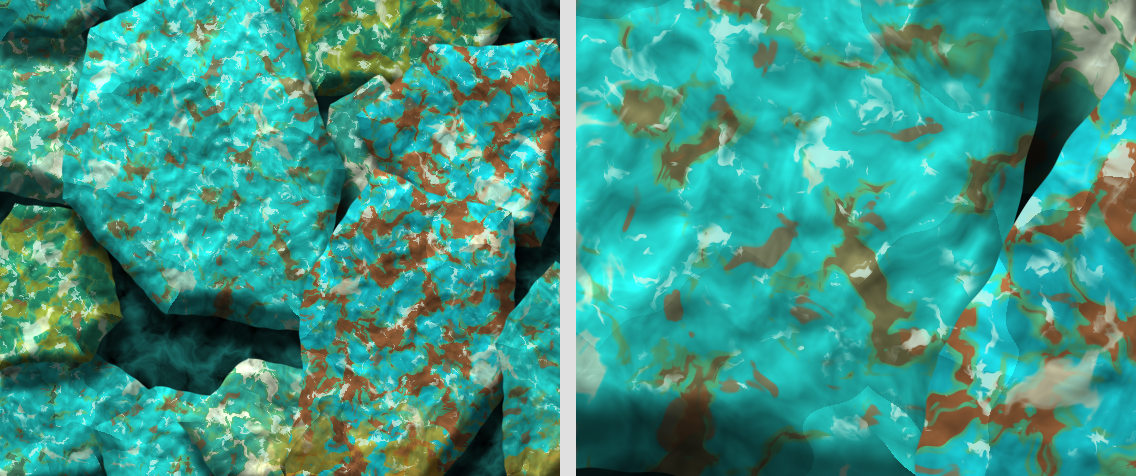
Left: the whole. Right: its middle third, enlarged.
Write a Shadertoy shader that draws this texture.

```glsl
// A sunlit heap of rough turquoise rocks with rust, ochre and cream mottling.

const float TAU = 6.2831853;
const int ROCKS = 13;
const int SIDES = 6;
const vec2 SUN = vec2(-0.3, 0.95);

const vec3 GAP = vec3(0.05, 0.21, 0.20);
const vec3 MOSS = vec3(0.37, 0.65, 0.39);
const vec3 RUST = vec3(0.57, 0.37, 0.22);
const vec3 OCHRE = vec3(0.70, 0.55, 0.12);
const vec3 CREAM = vec3(0.80, 0.86, 0.75);
const vec3 GLINT = vec3(0.82, 0.95, 0.90);

// Rocks from back to front: centre, half size, (tilt, kind)
const vec2 CENTRE[ROCKS] = vec2[](
    vec2(0.10, 0.11), vec2(0.35, 0.06), vec2(0.07, 0.76), vec2(0.09, 0.99),
    vec2(0.53, 0.97), vec2(0.80, 0.94), vec2(0.77, 0.67), vec2(0.09, 0.40),
    vec2(1.00, 0.71), vec2(0.57, 0.11), vec2(0.42, 0.67), vec2(0.86, 0.29),
    vec2(1.16, 0.20));
const vec2 HALF_SIZE[ROCKS] = vec2[](
    vec2(0.22, 0.16), vec2(0.15, 0.13), vec2(0.16, 0.21), vec2(0.13, 0.08),
    vec2(0.15, 0.12), vec2(0.22, 0.17), vec2(0.10, 0.16), vec2(0.16, 0.18),
    vec2(0.23, 0.21), vec2(0.16, 0.14), vec2(0.28, 0.39), vec2(0.23, 0.36),
    vec2(0.12, 0.24));
const vec2 TILT_KIND[ROCKS] = vec2[](
    vec2(0.2, 4.0), vec2(-0.1, 0.0), vec2(0.1, 3.0), vec2(0.1, 4.0),
    vec2(-0.3, 3.0), vec2(0.2, 2.0), vec2(-0.3, 3.0), vec2(0.1, 2.0),
    vec2(0.3, 1.0), vec2(0.2, 3.0), vec2(0.35, 0.0), vec2(-0.15, 1.0),
    vec2(-0.1, 0.0));

// Each kind: ground colour, patch colour, patch threshold in spreads of noise
const vec3 GROUND[5] = vec3[](
    vec3(0.14, 0.80, 0.77), vec3(0.10, 0.74, 0.77), vec3(0.14, 0.54, 0.40),
    vec3(0.20, 0.68, 0.60), vec3(0.12, 0.74, 0.72));
const vec3 MOTTLE[5] = vec3[](
    vec3(0.47, 0.47, 0.31), RUST, vec3(0.52, 0.60, 0.22), CREAM,
    vec3(0.25, 0.46, 0.36));
const float LIMIT[5] = float[](1.6, 0.5, 0.4, 0.8, 1.5);

vec2 hash2(vec2 p) {
    vec3 q = fract(p.xyx * vec3(0.1031, 0.1030, 0.0973));
    q += dot(q, q.yzx + 33.33);
    return fract((q.xx + q.yz) * q.zy);
}

mat2 turn(float a) { return mat2(cos(a), sin(a), -sin(a), cos(a)); }

// Cellular noise: distance to the nearest seed and the value of its cell
vec2 cell(vec2 p) {
    vec2 nearest = vec2(9.0, 0.0);
    for (int y = -1; y <= 1; y++)
    for (int x = -1; x <= 1; x++) {
        vec2 id = floor(p) + vec2(x, y);
        vec2 seed = hash2(id + 71.0);
        float d = length(id + seed - p);
        if (d < nearest.x) nearest = vec2(d, seed.x);
    }
    return nearest;
}

// Layered sines that bend straight outlines
vec2 wobble(vec2 p) {
    vec2 w = vec2(0.0);
    float gain = 0.5;
    for (int i = 0; i < 4; i++) {
        w += gain * sin(p.yx + vec2(1.7, 4.1) + w);
        p = turn(0.9) * p * 2.1;
        gain *= 0.55;
    }
    return w;
}

// Layered cellular noise, about zero mean and unit spread
float grain(vec2 p) {
    p += 0.4 * wobble(p * 2.0);
    float sum = 0.0, gain = 0.5;
    for (int i = 0; i < 4; i++) {
        sum += gain * cell(p).x;
        p = turn(0.7) * p * 2.07 + 5.3;
        gain *= 0.52;
    }
    return (sum / 0.965 - 0.42) / 0.105;
}

// Signed distance to a jittered convex polygon and the normal of its nearest side
vec3 rock(vec2 p, vec2 size, float tilt, float seed) {
    mat2 spin = turn(-tilt);
    vec2 q = spin * p;
    vec3 side = vec3(-9.0, 0.0, 1.0);
    for (int i = 0; i < SIDES; i++) {
        vec2 rnd = hash2(vec2(float(i) + 3.0, seed * 7.0 + 11.0));
        float a = (float(i) + 0.6 * rnd.x) * TAU / float(SIDES);
        vec2 n = vec2(cos(a), sin(a)) / size;
        float d = (dot(q, n) - 0.86 - 0.14 * rnd.y) / length(n);
        if (d > side.x) side = vec3(d, normalize(n * spin));
    }
    return side;
}

// Mottled colour: ground, mossy rim, patches, cream and rust spots
vec3 mineral(vec2 p, int kind, float seed) {
    vec2 q = p + seed * 3.7;
    float mottle = grain(q * 17.0), spots = grain(q * 11.0 + 40.0);
    float limit = LIMIT[kind];
    vec3 c = GROUND[kind] * (0.97 + 0.06 * spots);
    c = mix(c, MOSS, 0.75 * smoothstep(limit - 0.9, limit - 0.1, mottle));
    c = mix(c, MOTTLE[kind] * (0.96 + 0.08 * spots), smoothstep(limit, limit + 0.4, mottle));
    c = mix(c, CREAM, 0.75 * smoothstep(1.6, 2.2, spots));
    c = mix(c, RUST, 0.7 * smoothstep(1.6, 2.0, -spots));
    float stain = smoothstep(0.17, 0.05, p.y + 0.04 * mottle) * smoothstep(0.5, 0.62, p.x);
    return mix(c, OCHRE, 0.8 * stain * smoothstep(-0.4, 0.2, spots));
}

// Sunlight from bevels, broad facets and fine relief
float sunlight(vec2 p, vec3 side, float seed) {
    float bevel = 0.015 + 0.045 * hash2(side.yz * 90.0 + seed).x;
    float edge = smoothstep(-bevel - 0.015, -bevel + 0.015, side.x);
    float facet = cell(p * 6.0 + seed + 0.3 * wobble(p * 14.0)).y;
    vec2 q = p * 11.0 + seed;
    float relief = grain(q) - grain(q + 0.16 * SUN);
    float light = 0.80 + 0.32 * facet + 0.11 * relief;
    return max(light * mix(1.0, 0.74 + 0.42 * dot(side.yz, SUN), edge), 0.15);
}

void mainImage(out vec4 fragColor, in vec2 fragCoord) {
    vec2 p = fragCoord / iResolution.y;
    float blur = 1.0 / iResolution.y;
    vec2 bent = p + 0.013 * wobble(p * 17.0);
    float dust = grain(p * 12.0);
    float glints = smoothstep(1.3, 2.1, grain(p * 40.0) + 0.4 * dust);
    vec3 color = GAP * (1.0 + 0.35 * dust);
    for (int i = 0; i < ROCKS; i++) {
        float seed = float(i) + 1.0, tilt = TILT_KIND[i].x;
        vec2 offset = bent - CENTRE[i];
        // Shadow thrown on the rocks behind
        float shadow = rock(offset + 0.04 * SUN, HALF_SIZE[i], tilt, seed).x;
        color *= mix(0.36, 1.0, smoothstep(-0.01, 0.02, shadow));
        // Lit stone with wet glints
        vec3 side = rock(offset, HALF_SIZE[i], tilt, seed);
        if (side.x < blur) {
            float light = sunlight(p, side, seed);
            vec3 face = mineral(p, int(TILT_KIND[i].y), seed) * light;
            face = mix(face, GLINT, 0.75 * glints * smoothstep(0.75, 1.05, light));
            color = mix(color, face, 1.0 - smoothstep(-blur, blur, side.x));
        }
    }
    fragColor = vec4(clamp(color, 0.0, 1.0), 1.0);
}
```
